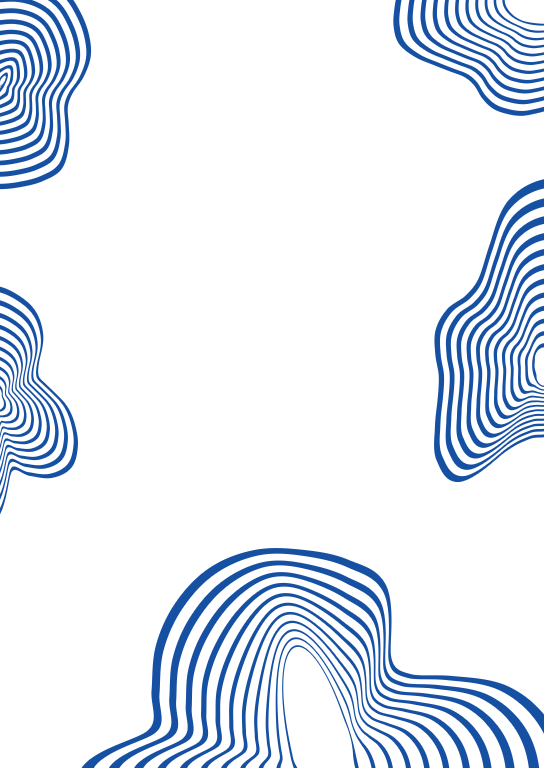
A Shadertoy shader for this background:

```glsl
// Blue contour-line blobs around the border of a white page.
// Each blob is a polar outline blended inward to a tilted ellipse;
// the blend value is cut into evenly numbered strokes.

const vec2 PAGE = vec2(542.0, 768.0);   // page size in design units
const vec3 PAPER = vec3(1.0);
const vec3 INK = vec3(0.085, 0.315, 0.635);
const int KNOTS = 16;

// Smooth cubic through radii spaced evenly in angle
float outlineRadius(float radii[KNOTS], float u) {
    u = clamp(u, 0.0, float(KNOTS - 1));
    int i = min(int(u), KNOTS - 2);
    float f = u - float(i);
    float a = radii[max(i - 1, 0)];
    float b = radii[i];
    float c = radii[i + 1];
    float d = radii[min(i + 2, KNOTS - 1)];
    return b + 0.5 * f * (c - a + f * (2.0 * a - 5.0 * b + 4.0 * c - d
         + f * (3.0 * (b - c) + d - a)));
}

// Polar radius of an ellipse with half axes (x, y)
float ellipseRadius(vec2 axes, float angle) {
    return 1.0 / length(vec2(cos(angle), sin(angle)) / axes);
}

// Ink coverage; sweep = first angle and knot step in degrees,
// core = half axes and tilt of the inner ellipse,
// weight = share of each period inked at the rim and at the core
float contourBlob(vec2 p, vec2 center, vec2 sweep, float radii[KNOTS],
                  vec3 core, float lines, vec2 weight) {
    vec2 q = p - center;
    float angle = atan(q.y, q.x);
    float u = mod(degrees(angle) - sweep.x, 360.0) / sweep.y;
    float outer = outlineRadius(radii, u);
    float inner = ellipseRadius(core.xy, angle - radians(core.z));
    float depth = max((outer - length(q)) / (outer - inner), -1.0);

    // Strokes draw closer together toward the core
    float k = lines * depth * (0.75 + 0.25 * depth) - 0.2;
    float blur = max(length(vec2(dFdx(k), dFdy(k))), 1e-4);
    float halfWidth = 0.5 * mix(weight.x, weight.y, clamp(depth, 0.0, 1.0));
    float stroke = abs(fract(k + 0.5) - 0.5);
    float ink = clamp(0.5 + (halfWidth - stroke) / blur, 0.0, 1.0);
    return ink * step(-0.5, k) * step(k, lines + 0.5);
}

void mainImage(out vec4 fragColor, in vec2 fragCoord) {
    vec2 p = fragCoord / iResolution.xy * PAGE;
    float ink = 0.0;

    // Upper left
    float upperLeft[KNOTS] = float[KNOTS](
        104.0, 104.0, 105.0, 104.0, 92.0, 79.0, 71.0, 73.0,
        84.0, 95.0, 102.0, 108.0, 114.0, 116.0, 116.0, 114.0);
    ink = max(ink, contourBlob(p, vec2(0.0, 683.0), vec2(-90.0, 12.0),
        upperLeft, vec3(14.0, 4.0, 60.0), 10.0, vec2(0.42, 0.44)));

    // Upper right
    float upperRight[KNOTS] = float[KNOTS](
        144.0, 147.0, 150.0, 149.0, 139.0, 126.0, 116.0, 109.0,
        109.0, 115.0, 119.0, 119.0, 117.5, 113.5, 110.0, 108.0);
    ink = max(ink, contourBlob(p, vec2(540.0, 768.0), vec2(176.0, 7.0),
        upperRight, vec3(40.0, 26.0, 0.0), 10.0, vec2(0.42, 0.28)));

    // Right middle
    float rightMiddle[KNOTS] = float[KNOTS](
        185.0, 168.0, 132.0, 109.0, 104.0, 111.0, 113.0, 108.5,
        105.0, 111.0, 125.0, 143.0, 144.0, 95.0, 76.0, 72.0);
    ink = max(ink, contourBlob(p, vec2(542.0, 403.0), vec2(90.0, 12.0),
        rightMiddle, vec3(22.0, 12.0, 90.0), 11.0, vec2(0.48, 0.35)));

    // Left middle
    float leftMiddle[KNOTS] = float[KNOTS](
        120.0, 74.0, 83.0, 96.0, 101.0, 94.0, 83.0, 72.0,
        60.0, 52.0, 49.0, 58.0, 80.0, 97.0, 107.0, 114.0);
    ink = max(ink, contourBlob(p, vec2(-4.0, 368.0), vec2(-90.0, 12.0),
        leftMiddle, vec3(8.0, 4.0, 90.0), 10.0, vec2(0.42, 0.32)));

    // Bottom arch
    float bottomArch[KNOTS] = float[KNOTS](
        238.0, 226.0, 199.0, 156.0, 126.0, 129.0, 192.0, 209.0,
        219.0, 229.0, 231.0, 223.0, 209.0, 190.0, 181.0, 243.0);
    ink = max(ink, contourBlob(p, vec2(325.0, 0.0), vec2(0.0, 12.0),
        bottomArch, vec3(127.0, 33.0, 104.0), 10.0, vec2(0.45, 0.22)));

    fragColor = vec4(mix(PAPER, INK, ink), 1.0);
}
```
